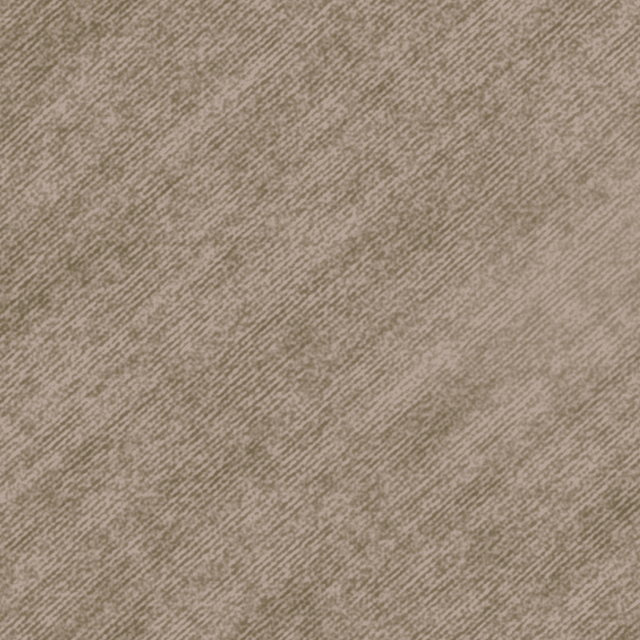
A Shadertoy shader for this texture:

```glsl
#define DARK_OLIVE vec3(0.50, 0.44, 0.35)
#define PALE_ROSE vec3(0.69, 0.62, 0.57)
#define SLANT 0.72
#define LINES 114.0
#define LINE_DEPTH 0.32
#define GRAIN_SCALE 135.0
#define GRAIN_DEPTH 1.0
#define CRISPNESS 1.6
#define STREAK_DEPTH 0.32
#define PATCH_DEPTH 0.36
#define MID_TONE 0.55

const float TAU = 6.2831853;

// Unit gradient from an integer hash of the lattice cell
vec2 gradient(ivec2 cell) {
    uint h = uint(cell.x) * 1597334677u ^ uint(cell.y) * 3812015801u;
    h = (h ^ (h >> 15)) * 2246822519u;
    h = (h ^ (h >> 13)) * 3266489917u;
    float angle = float((h ^ (h >> 16)) & 65535u) / 65536.0 * TAU;
    return vec2(cos(angle), sin(angle));
}

float gradientNoise(vec2 p) {
    ivec2 cell = ivec2(floor(p));
    vec2 f = fract(p);
    vec2 w = f * f * f * (f * (f * 6.0 - 15.0) + 10.0);
    float a = dot(gradient(cell), f);
    float b = dot(gradient(cell + ivec2(1, 0)), f - vec2(1, 0));
    float c = dot(gradient(cell + ivec2(0, 1)), f - vec2(0, 1));
    float d = dot(gradient(cell + ivec2(1, 1)), f - vec2(1, 1));
    return mix(mix(a, b, w.x), mix(c, d, w.x), w.y);
}

// Fine diagonal ribs, strong in some places and lost in others
float ribs(vec2 along) {
    float bend = 0.14 * gradientNoise(along * vec2(25.0, 70.0) + 7.3)
               + 0.40 * gradientNoise(along * vec2(2.0, 9.0) + 31.7);
    float strength = 1.0 + 1.3 * gradientNoise(along * vec2(8.0, 26.0) + 53.1);
    float phase = along.y * LINES + bend;
    float visible = 1.0 - smoothstep(0.35, 0.7, LINES / iResolution.y);
    return sin(phase * TAU) * strength * visible;
}

// Round specks and longer dashes that break the ribs
float grain(vec2 uv, vec2 along) {
    float specks = gradientNoise(uv * GRAIN_SCALE + 11.9);
    float fineSpecks = gradientNoise(uv.yx * GRAIN_SCALE * 1.5 + 37.4);
    float dashes = gradientNoise(along * GRAIN_SCALE * vec2(0.3, 1.1) + 83.4);
    return 0.75 * specks + 0.5 * fineSpecks + 0.75 * dashes;
}

// Long narrow bands running with the ribs
float streaks(vec2 along) {
    return gradientNoise(along * vec2(1.6, 48.0) + 19.2)
         + 0.6 * gradientNoise(along * vec2(2.5, 18.0) + 61.5);
}

// Broad worn areas, drawn out along the slant, with small blotches
float patches(vec2 along) {
    return 0.8 * gradientNoise(along * vec2(2.2, 4.0) + 41.6)
         + 0.6 * gradientNoise(along * vec2(7.0, 11.0) + 5.8)
         + 0.7 * gradientNoise(along * vec2(21.0, 25.0) + 71.3);
}

void mainImage(out vec4 fragColor, in vec2 fragCoord) {
    vec2 uv = fragCoord / iResolution.y;
    vec2 axis = vec2(cos(SLANT), sin(SLANT));
    mat2 toSlant = mat2(axis.x, -axis.y, axis.y, axis.x);
    vec2 along = toSlant * uv;

    // Pale, flatter drift near the right edge
    vec2 drift = toSlant * (uv - vec2(0.95, 0.57)) / vec2(0.36, 0.17);
    float fade = exp(-dot(drift, drift));

    // Soft limiting gives the weave crisp edges and even tones
    float detail = LINE_DEPTH * ribs(along) + GRAIN_DEPTH * grain(uv, along);
    float weave = 0.7 * tanh(CRISPNESS * detail);
    float tone = MID_TONE
               + weave * (1.0 - 0.4 * fade)
               + STREAK_DEPTH * streaks(along)
               + PATCH_DEPTH * patches(along)
               + 0.26 * fade;

    vec3 color = mix(DARK_OLIVE, PALE_ROSE, clamp(tone, -0.25, 1.12));
    fragColor = vec4(color, 1.0);
}
```
